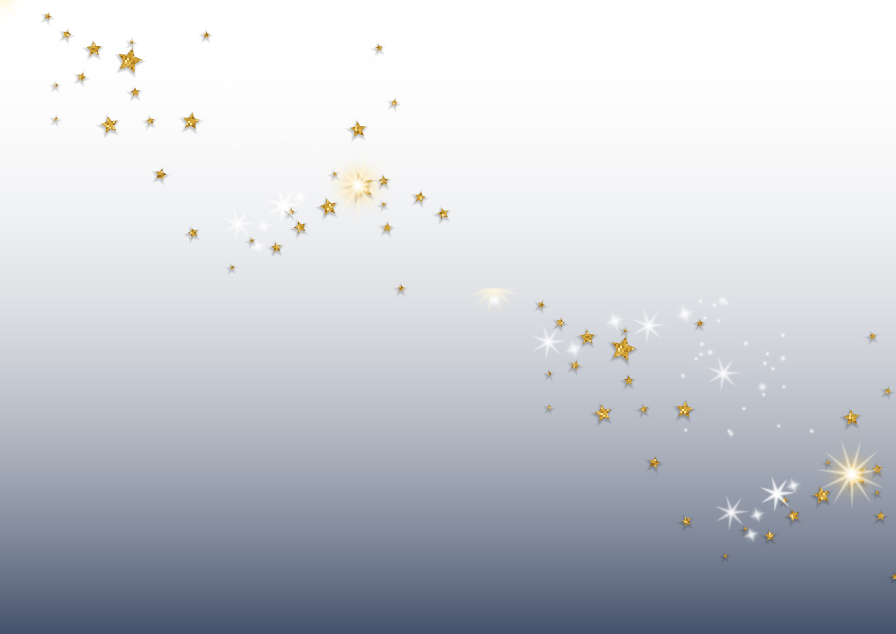
This background is drawn by a Shadertoy shader. Its source:

```glsl
// Gold glitter stars and white sparkles over a white to slate-blue fade.
// One cluster of curved star trails, lights and dust is drawn twice, the
// second time shifted down and right and cut off along its upper side.

const vec2 CANVAS = vec2(768.0, 543.0);        // canvas units, y runs downward
const vec2 CLUSTER_SHIFT = vec2(423.0, 247.0); // offset of the second cluster
const vec3 SKY_TOP = vec3(1.0);
const vec3 SKY_BOTTOM = vec3(0.27, 0.32, 0.42);
const float SKY_CURVE = 2.3;
const vec3 GOLD_DARK = vec3(0.60, 0.42, 0.10);
const vec3 GOLD_MID = vec3(0.84, 0.66, 0.23);
const vec3 GOLD_LIGHT = vec3(1.0, 0.92, 0.66);
const vec3 WARM_GLOW = vec3(1.0, 0.82, 0.42);
const vec3 CREAM = vec3(1.0, 0.97, 0.87);
const vec3 WHITE = vec3(1.0);
const float GRAIN = 1.7;
const vec2 DUST_CORNER = vec2(137.0, 8.0);
const vec2 DUST_AREA = vec2(140.0, 118.0);
const int DUST_COUNT = 26;
const vec2 FLARE = vec2(307.0, 159.0);
const float PI = 3.14159;

float hash(vec2 p) {
    return fract(sin(dot(p, vec2(127.1, 311.7))) * 43758.5);
}

float pixelSize() {
    return CANVAS.x / iResolution.x;
}

// Fold the angle into one of several equal sectors around its axis.
vec2 foldSector(vec2 p, float sectors, float turn) {
    float wedge = 2.0 * PI / sectors;
    float angle = mod(atan(p.x, -p.y) + turn + 0.5 * wedge, wedge) - 0.5 * wedge;
    return length(p) * vec2(cos(angle), abs(sin(angle)));
}

float starDistance(vec2 p, float radius, float turn) {
    vec2 q = foldSector(p, 5.0, turn);
    return dot(q - vec2(radius, 0.0), vec2(0.443, 0.897));
}

// Glittering gold star with a soft shadow.
void goldStar(inout vec3 color, vec2 p, vec2 center, float radius) {
    vec2 d = p - center;
    if (length(d) > radius + 6.0) return;
    float turn = (hash(center) - 0.5) * 0.7;
    float shadow = starDistance(d - vec2(-0.6, 1.6), radius, turn);
    color *= 1.0 - 0.22 * (1.0 - smoothstep(-1.0, 2.5, shadow));
    float edge = starDistance(d, radius, turn);
    float grain = hash(floor(p / GRAIN));
    vec3 gold = mix(GOLD_DARK, GOLD_MID, smoothstep(0.0, 0.45, grain));
    gold = mix(gold, GOLD_LIGHT, smoothstep(0.7, 1.0, grain));
    gold = mix(gold, GOLD_DARK, 0.35 * smoothstep(-1.6, 0.0, edge));
    float aa = 0.6 * pixelSize();
    color = mix(color, gold, 1.0 - smoothstep(-aa, aa, edge));
}

vec2 arcPoint(vec2 from, vec2 to, vec2 bend, float t) {
    return mix(from, to, t) + bend * 4.0 * t * (1.0 - t);
}

// Stars spaced along an arc; sizes hold first radius, last radius and swell.
void starTrail(inout vec3 color, vec2 p, int count, vec2 from, vec2 to, vec2 bend, vec3 sizes) {
    for (int i = 0; i < count; i++) {
        float t = float(i) / float(count - 1);
        float radius = mix(sizes.x, sizes.y, t) + sizes.z * 4.0 * t * (1.0 - t);
        goldStar(color, p, arcPoint(from, to, bend, t), radius);
    }
}

void glow(inout vec3 color, vec2 d, float radius, vec3 tint, float strength) {
    color = mix(color, tint, strength * exp(-dot(d, d) / (radius * radius)));
}

// Thin tapering rays around a point.
void rays(inout vec3 color, vec2 d, float sectors, float reach, vec3 tint, float strength) {
    float fade = max(1.0 - length(d) / reach, 0.0);
    float width = 0.5 + 1.4 * fade;
    float across = foldSector(d, sectors, 0.3).y / width;
    color = mix(color, tint, strength * sqrt(fade) * exp(-across * across));
}

// Three lights on an arc, with rays when reach is positive.
void lightArc(inout vec3 color, vec2 p, vec2 from, vec2 to, vec2 bend, float radius, float reach) {
    for (int i = 0; i < 3; i++) {
        vec2 d = p - arcPoint(from, to, bend, 0.5 * float(i));
        glow(color, d, radius, WHITE, 0.8);
        if (reach > 0.0) rays(color, d, 7.0, reach, WHITE, 0.75);
        else rays(color, d, 4.0, radius * 2.2, WHITE, 0.5);
    }
}

vec3 drawCluster(vec3 color, vec2 p) {
    // Gold trails
    starTrail(color, p, 4, vec2(41, 14), vec2(111, 52), vec2(-8, 3), vec3(3, 11, -2));
    starTrail(color, p, 3, vec2(94, 107), vec2(164, 104), vec2(0, -2), vec3(7.5, 7.5, -4));
    starTrail(color, p, 4, vec2(116, 79), vec2(199, 229), vec2(-6.5, 23), vec3(4, 2, 2));
    starTrail(color, p, 4, vec2(237, 212), vec2(310, 160), vec2(-4.5, 0), vec3(4.5, 11, -1.5));
    starTrail(color, p, 3, vec2(329, 155), vec2(380, 183), vec2(5.5, 0), vec3(4.5, 5, 0));
    starTrail(color, p, 3, vec2(325, 41), vec2(307, 111), vec2(22, 12), vec3(3, 7, -2));
    starTrail(color, p, 3, vec2(344, 247), vec2(329, 175), vec2(-4.5, -16), vec3(3, 2, 1.5));
    starTrail(color, p, 3, vec2(70, 66), vec2(48, 102), vec2(-11, -11), vec3(4, 2, -1));
    starTrail(color, p, 3, vec2(287, 149), vec2(216, 206), vec2(-2, 4), vec3(2, 2, 1));
    starTrail(color, p, 2, vec2(113, 36), vec2(177, 30), vec2(0), vec3(2, 3, 0));

    // White sparkles and dust
    lightArc(color, p, vec2(47, 46), vec2(197, 73), vec2(11, -27.5), 3.0, 15.0);
    lightArc(color, p, vec2(204, 192), vec2(243, 176), vec2(19.5, -8), 3.0, 15.0);
    lightArc(color, p, vec2(69, 52), vec2(164, 22), vec2(-12.5, -9), 4.0, 0.0);
    lightArc(color, p, vec2(221, 211), vec2(257, 169), vec2(-13, 4), 3.2, 0.0);
    for (int i = 0; i < DUST_COUNT; i++) {
        vec2 seed = vec2(float(i), 3.7);
        vec2 spot = DUST_CORNER + DUST_AREA * vec2(hash(seed), hash(seed + 19.3));
        glow(color, p - spot, 1.3 + 1.6 * pow(hash(seed + 7.1), 3.0), WHITE, 0.8);
    }

    // Warm flare and the faint corner light
    glow(color, p - FLARE, 13.0, WARM_GLOW, 0.65);
    rays(color, p - FLARE, 11.0, 30.0, CREAM, 0.8);
    glow(color, p - FLARE, 6.0, WHITE, 1.0);
    glow(color, p, 11.0, CREAM, 0.6);
    rays(color, p, 12.0, 22.0, CREAM, 0.7);
    glow(color, p - vec2(1, 10), 3.6, WHITE, 0.9);
    return color;
}

void mainImage(out vec4 fragColor, in vec2 fragCoord) {
    vec2 uv = fragCoord / iResolution.xy;
    vec2 p = vec2(uv.x, 1.0 - uv.y) * CANVAS;
    vec3 color = mix(SKY_TOP, SKY_BOTTOM, pow(1.0 - uv.y, SKY_CURVE));
    color = drawCluster(color, p);
    vec2 shifted = p - CLUSTER_SHIFT;
    float visible = smoothstep(-0.5, 0.5, shifted.y / pixelSize());
    color = mix(color, drawCluster(color, shifted), visible);
    fragColor = vec4(color, 1.0);
}
```
